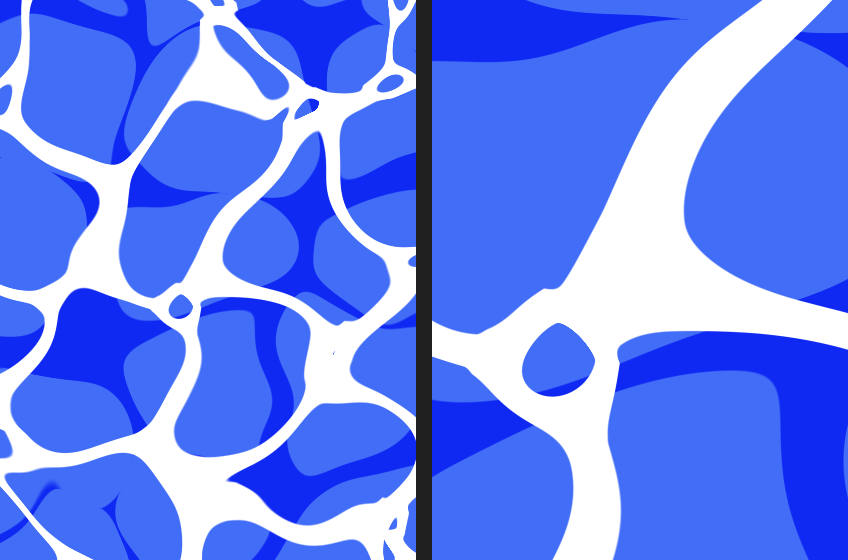
Left: the whole. Right: its middle third, enlarged.
Write a Shadertoy shader that draws this texture.

```glsl
const vec3 WHITE = vec3(1.0);
const vec3 LIGHT_BLUE = vec3(0.26, 0.43, 0.97);
const vec3 DEEP_BLUE = vec3(0.06, 0.16, 0.95);

const float CELLS_ACROSS = 2.6;
const float JITTER = 0.85;
const float WARP_SIZE = 0.5;
const float WARP_FREQ = 1.3;
const float ROUNDNESS = 13.0;      // lower is rounder
const float VEIN_WIDTH = 0.040;    // half widths, in cells
const float VEIN_VARIATION = 0.09;
const float VEIN_MIN = 0.024;
const float SHADE_WIDTH = 0.038;
const float SHADE_VARIATION = 0.26;
const float HOLE_CHANCE = 0.45;
const float HOLE_MIN = 0.055;
const float HOLE_MAX = 0.11;
const float RIM = 0.06;            // white ring around a hole
const float FILLET = 0.10;
const vec2 VEIN_SEED = vec2(3.7, 8.2);
const vec2 SHADE_SEED = vec2(41.3, 27.6);

struct Net {
    float border;   // rounded distance to the cell border
    float hub;      // distance to the nearest junction
    float hole;     // radius of the hole in that junction
};

vec2 hash2(vec2 p) {
    p = vec2(dot(p, vec2(127.1, 311.7)), dot(p, vec2(269.5, 183.3)));
    return fract(sin(p) * 43758.5);
}

float cornerSlope(vec2 cell, vec2 corner, vec2 f) {
    return dot(hash2(cell + corner) * 2.0 - 1.0, f - corner);
}

float gradientNoise(vec2 p) {
    vec2 i = floor(p), f = p - i;
    vec2 u = f * f * f * (f * (f * 6.0 - 15.0) + 10.0);
    vec2 e = vec2(0.0, 1.0);
    return mix(mix(cornerSlope(i, e.xx, f), cornerSlope(i, e.yx, f), u.x),
               mix(cornerSlope(i, e.xy, f), cornerSlope(i, e.yy, f), u.x), u.y);
}

vec2 warp(vec2 p) {
    vec2 q = p * WARP_FREQ;
    return p + WARP_SIZE * vec2(gradientNoise(q), gradientNoise(q + 19.4));
}

vec2 site(vec2 id) {
    return id + 0.5 + JITTER * (hash2(id) - 0.5);
}

float smoothMin(float a, float b, float k) {
    float h = max(k - abs(a - b), 0.0) / k;
    return min(a, b) - h * h * k * 0.25;
}

Net cellNet(vec2 p) {
    // Four nearest distances and the three nearest sites
    vec4 near = vec4(9.0);
    vec2 first = vec2(0.0), second = vec2(0.0), third = vec2(0.0);
    for (int y = -2; y <= 2; y++)
    for (int x = -2; x <= 2; x++) {
        vec2 id = floor(p) + vec2(x, y);
        float d = distance(p, site(id));
        if (d < near.x) {
            near = vec4(d, near.xyz);
            third = second; second = first; first = id;
        } else if (d < near.y) {
            near = vec4(near.x, d, near.yz);
            third = second; second = id;
        } else if (d < near.z) {
            near = vec4(near.xy, d, near.z);
            third = id;
        } else {
            near.w = min(near.w, d);
        }
    }

    // Soft minimum of the distances to all bisectors
    vec2 home = site(first);
    float sum = 0.0;
    for (int y = -2; y <= 2; y++)
    for (int x = -2; x <= 2; x++) {
        if (x == 0 && y == 0) continue;
        vec2 other = site(first + vec2(x, y));
        float d = dot(0.5 * (home + other) - p, normalize(other - home));
        sum += exp(-ROUNDNESS * d);
    }

    // Junction where three cells meet, with a random hole
    vec2 gap = near.yz - near.x;
    vec2 rnd = hash2(first + second + third + 0.5);
    Net net;
    net.border = -log(sum) / ROUNDNESS;
    net.hub = sqrt(max(dot(gap, gap) - gap.x * gap.y, 0.0)) / 1.5;
    net.hole = step(rnd.x, HOLE_CHANCE) * mix(HOLE_MIN, HOLE_MAX, rnd.y)
             * smoothstep(0.01, 0.14, near.w - near.z);
    return net;
}

void mainImage(out vec4 fragColor, in vec2 fragCoord) {
    vec2 p = fragCoord / iResolution.x * CELLS_ACROSS;
    float edge = 0.8 * CELLS_ACROSS / iResolution.x;

    // Deep blue shapes below
    vec2 q = p + SHADE_SEED;
    float shadeWidth = SHADE_WIDTH + SHADE_VARIATION * gradientNoise(q * 0.9);
    float shade = cellNet(warp(q)).border - shadeWidth;
    vec3 color = mix(DEEP_BLUE, LIGHT_BLUE, smoothstep(-edge, edge, shade));

    // White veins above, pierced at some junctions
    q = p + VEIN_SEED;
    Net net = cellNet(warp(q));
    float width = max(VEIN_WIDTH + VEIN_VARIATION * gradientNoise(q * 1.1), VEIN_MIN);
    float vein = smoothMin(net.border - width, net.hub - net.hole - RIM, FILLET);
    vein = max(vein, net.hole - net.hub - edge * step(net.hole, 0.001));
    color = mix(WHITE, color, smoothstep(-edge, edge, vein));

    fragColor = vec4(color, 1.0);
}
```
